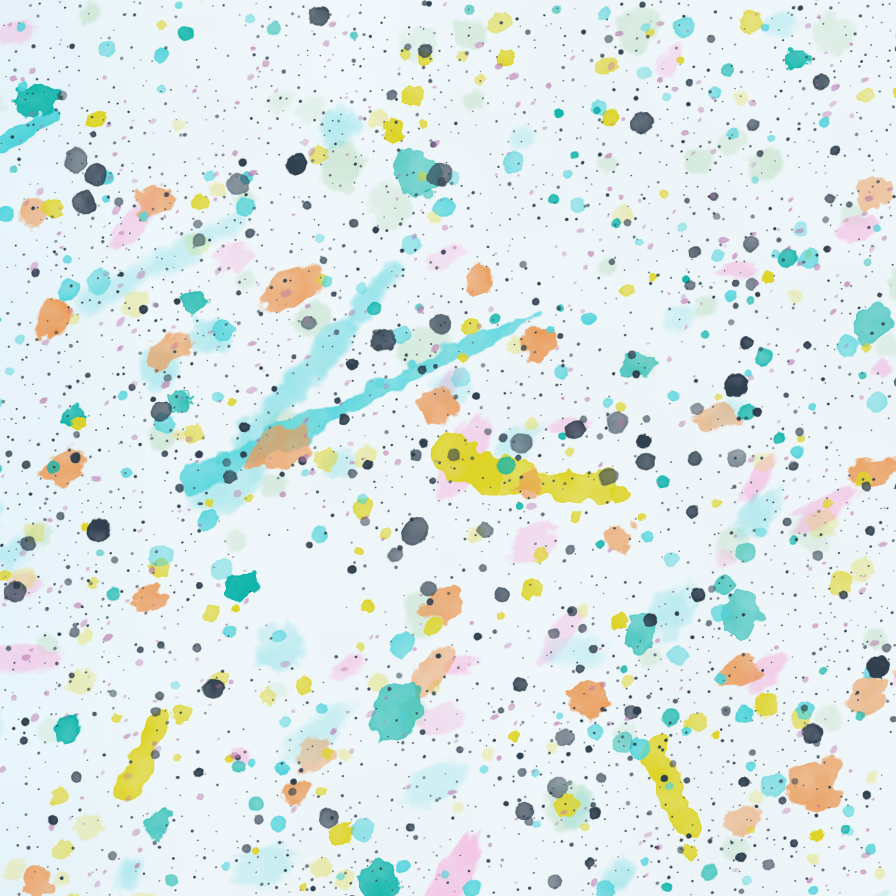
This texture is drawn by a Shadertoy shader. Its source:

```glsl
const vec3 PAPER = vec3(0.935, 0.965, 0.978);
const vec3 CYAN = vec3(0.32, 0.83, 0.86);
const vec3 TEAL = vec3(0.06, 0.71, 0.67);
const vec3 YELLOW = vec3(0.87, 0.83, 0.15);
const vec3 ORANGE = vec3(0.92, 0.61, 0.35);
const vec3 PINK = vec3(0.96, 0.71, 0.87);
const vec3 MAUVE = vec3(0.72, 0.45, 0.67);
const vec3 SAGE = vec3(0.76, 0.88, 0.78);
const vec3 SLATE = vec3(0.19, 0.25, 0.31);

float hash(vec2 p) {
    vec3 q = fract(p.xyx * vec3(0.1031, 0.1030, 0.0973));
    q += dot(q, q.yzx + 33.33);
    return fract((q.x + q.y) * q.z);
}

float noise(vec2 p) {
    vec2 i = floor(p), f = fract(p);
    f = f * f * (3.0 - 2.0 * f);
    return mix(mix(hash(i), hash(i + vec2(1, 0)), f.x),
               mix(hash(i + vec2(0, 1)), hash(i + vec2(1, 1)), f.x), f.y);
}

float fbm(vec2 p) {
    return 0.55 * noise(p) + 0.3 * noise(p * 2.1 + 17.0) + 0.15 * noise(p * 4.3 + 41.0);
}

vec2 rotate(vec2 p, float a) {
    float c = cos(a), s = sin(a);
    return vec2(c * p.x + s * p.y, c * p.y - s * p.x);
}

// Watery pigment: uneven body, slightly darker rim; dist < 0 is inside
vec3 paint(vec3 base, vec3 pigment, float dist, float soft, float opacity, vec2 p) {
    float edge = max(soft, 0.8 / iResolution.y);
    float cover = smoothstep(edge, -edge, dist);
    float rim = smoothstep(-0.004, 0.0, dist);
    float body = 0.72 + 0.5 * fbm(p * 38.0) + 0.12 * rim;
    return mix(base, pigment, cover * clamp(opacity * body, 0.0, 1.0));
}

// Clustered random drops, one per grid cell; stretch runs along the slant
vec3 drops(vec3 base, vec2 p, vec3 pigment, float cells, float share, vec2 radii,
           float stretch, float rough, float soft, float opacity, float seed) {
    vec2 q = p * cells;
    for (int k = 0; k < 9; k++) {
        vec2 id = floor(q) + vec2(k % 3 - 1, k / 3 - 1);
        vec2 key = id + seed * 31.7 + 100.0;
        float cluster = 0.15 + 1.7 * noise(id / cells * 5.0 + seed * 9.1);
        if (hash(key) > share * cluster) continue;
        vec2 jitter = vec2(hash(key + 11.3), hash(key + 23.9));
        vec2 d = (q - id - 0.1 - 0.8 * jitter) / cells;
        float size = hash(key + 37.1);
        float r = mix(radii.x, radii.y, size * size);
        d = rotate(d, 0.55 + 1.0 * (hash(key + 53.7) - 0.5));
        d.x /= mix(1.0, stretch, hash(key + 71.3));
        if (length(d) > 2.0 * r + soft) continue;
        float wobble = fbm(d / r * 1.3 + key * 3.7) - 0.5;
        float strength = opacity * mix(0.55, 1.1, hash(key + 89.9));
        base = paint(base, pigment, length(d) - r * (1.0 + rough * wobble), soft, strength, p);
    }
    return base;
}

// Ragged brush smear from a to b, broken up by gaps
vec3 smear(vec3 base, vec2 p, vec3 pigment, vec2 a, vec2 b, float width,
           float gaps, float soft, float opacity) {
    vec2 ab = b - a;
    float t = clamp(dot(p - a, ab) / dot(ab, ab), 0.0, 1.0);
    float ragged = fbm(p * 42.0 + a * 60.0) - 0.5;
    float breakup = gaps * t * noise(p * 30.0 + b * 50.0);
    float dist = length(p - a - ab * t) - width * (1.0 + 1.5 * ragged - breakup);
    return paint(base, pigment, dist, soft, opacity, p);
}

void mainImage(out vec4 fragColor, in vec2 fragCoord) {
    vec2 p = fragCoord / iResolution.xy;
    vec3 col = PAPER + 0.025 * (fbm(p * 5.0) - 0.5);
    col -= vec3(0.03, 0.01, 0.0) * smoothstep(0.25, 0.0, p.x);

    // Faint washes
    col = drops(col, p, SAGE, 12.0, 0.22, vec2(0.010, 0.024), 1.3, 0.9, 0.004, 0.55, 1.0);
    col = drops(col, p, PINK, 9.0, 0.36, vec2(0.009, 0.019), 3.0, 1.1, 0.003, 0.62, 2.0);
    col = drops(col, p, CYAN, 9.0, 0.20, vec2(0.012, 0.024), 2.2, 1.2, 0.007, 0.35, 3.0);
    col = drops(col, p, YELLOW, 16.0, 0.18, vec2(0.006, 0.016), 1.3, 0.9, 0.002, 0.35, 4.0);

    // Long smears
    col = smear(col, p, CYAN, vec2(0.28, 0.51), vec2(0.44, 0.70), 0.016, 0.7, 0.006, 0.5);
    col = smear(col, p, CYAN, vec2(0.22, 0.465), vec2(0.60, 0.65), 0.015, 1.3, 0.002, 0.8);
    col = smear(col, p, CYAN, vec2(0.0, 0.84), vec2(0.06, 0.87), 0.011, 0.3, 0.001, 0.95);
    col = smear(col, p, CYAN, vec2(0.10, 0.66), vec2(0.27, 0.76), 0.014, 0.9, 0.008, 0.25);
    col = smear(col, p, YELLOW, vec2(0.50, 0.495), vec2(0.54, 0.47), 0.020, 0.0, 0.001, 0.95);
    col = smear(col, p, YELLOW, vec2(0.54, 0.47), vec2(0.67, 0.455), 0.020, 0.4, 0.001, 0.85);
    col = smear(col, p, YELLOW, vec2(0.145, 0.12), vec2(0.18, 0.20), 0.014, 0.4, 0.001, 0.9);
    col = smear(col, p, YELLOW, vec2(0.73, 0.16), vec2(0.77, 0.08), 0.018, 0.3, 0.001, 0.9);

    // Blots
    col = drops(col, p, ORANGE, 7.0, 0.55, vec2(0.014, 0.025), 1.7, 1.3, 0.002, 0.85, 5.0);
    col = drops(col, p, TEAL, 8.0, 0.24, vec2(0.012, 0.025), 1.4, 1.1, 0.001, 0.9, 6.0);
    col = drops(col, p, YELLOW, 24.0, 0.16, vec2(0.004, 0.013), 1.3, 0.9, 0.001, 0.9, 7.0);
    col = drops(col, p, CYAN, 23.0, 0.20, vec2(0.004, 0.013), 1.2, 0.6, 0.001, 0.8, 8.0);
    col = drops(col, p, TEAL, 22.0, 0.10, vec2(0.004, 0.011), 1.2, 0.5, 0.001, 0.85, 9.0);

    // Ink drops and fine spatter
    col = drops(col, p, SLATE, 20.0, 0.24, vec2(0.005, 0.014), 1.15, 0.5, 0.001, 0.95, 10.0);
    col = drops(col, p, SLATE, 42.0, 0.20, vec2(0.0016, 0.005), 1.1, 0.3, 0.001, 0.95, 11.0);
    col = drops(col, p, MAUVE, 48.0, 0.22, vec2(0.001, 0.0038), 1.8, 0.6, 0.001, 0.55, 12.0);
    col = drops(col, p, SLATE, 85.0, 0.30, vec2(0.0006, 0.0018), 1.2, 0.2, 0.0008, 0.85, 13.0);

    fragColor = vec4(clamp(col, 0.0, 1.0), 1.0);
}
```
